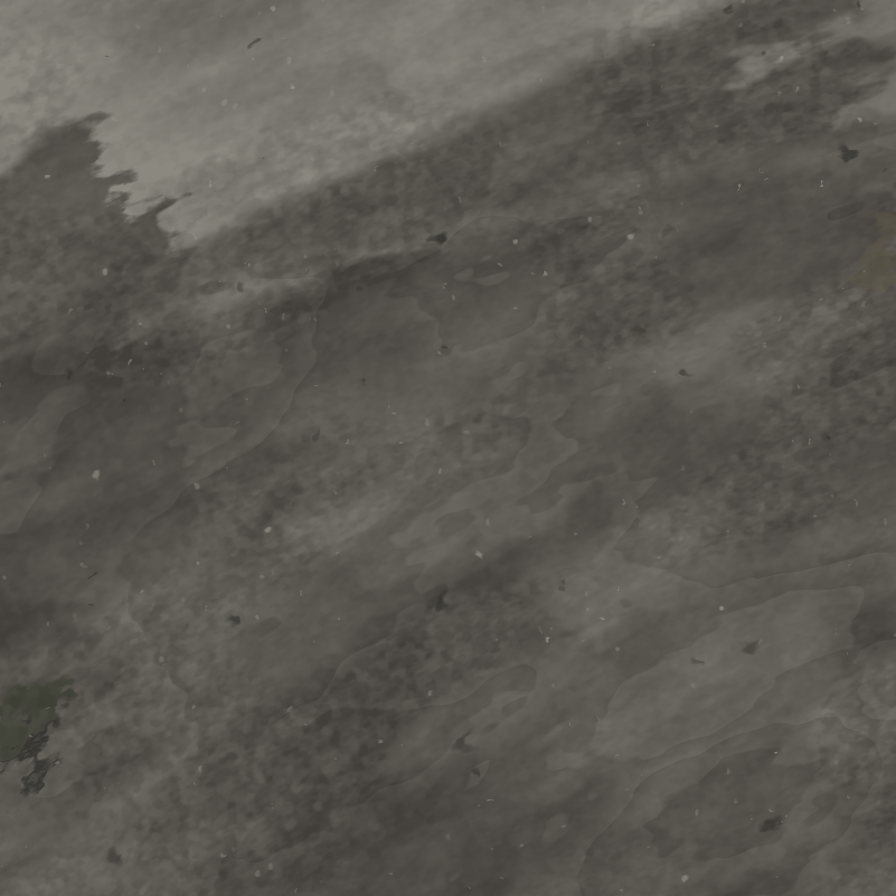
This texture is drawn by a Shadertoy shader. Its source:

```glsl
const vec3 DARK_SLATE = vec3(0.304, 0.290, 0.270);
const vec3 PALE_SLATE = vec3(0.488, 0.478, 0.447);
const vec3 PIT_COLOR = vec3(0.19, 0.185, 0.17);
const vec3 SPECK_COLOR = vec3(0.58, 0.57, 0.53);
const vec3 MOSS_COLOR = vec3(0.25, 0.26, 0.215);
const vec3 OCHRE_COLOR = vec3(0.36, 0.335, 0.275);
const vec2 MOSS_CENTER = vec2(0.035, 0.205);
const vec2 OCHRE_CENTER = vec2(0.995, 0.71);
const float LOWER_TILT = 0.66;
const float UPPER_TILT = 0.35;
const float BASE_TONE = 0.235;
const float SHEET_TONE = 1.02;
const float BAND_TONE = 0.06;
const float MOTTLE = 1.0;
const float SHELF_DEPTH = 0.22;
const float CRUMBLE = 0.22;
const float GRAIN = 0.36;

vec2 hash2(vec2 p) {
    vec3 h = fract(p.xyx * vec3(0.1031, 0.1030, 0.0973));
    h += dot(h, h.yzx + 33.33);
    return fract((h.xx + h.yz) * h.zy);
}

// Smooth cellular noise: random cell values blended by distance
float cellNoise(vec2 p) {
    vec2 cell = floor(p), f = p - cell;
    float sum = 0.0, total = 0.0;
    for (int y = -1; y <= 1; y++)
    for (int x = -1; x <= 1; x++) {
        vec2 o = vec2(x, y);
        vec2 h = hash2(cell + o + 57.0);
        vec2 d = o + 0.15 + 0.7 * h - f;
        float w = exp(-7.0 * dot(d, d));
        sum += w * hash2(cell + o + 191.0).x;
        total += w;
    }
    return sum / total;
}

float layeredNoise(vec2 p) {
    float sum = 0.0, amp = 0.53;
    for (int i = 0; i < 4; i++) {
        sum += amp * cellNoise(p);
        p = mat2(0.88, 0.47, -0.47, 0.88) * p * 2.05 + 17.3;
        amp *= 0.5;
    }
    return sum;
}

// Coordinates along and across the tilted rock layers
vec2 strata(vec2 p) {
    float a = mix(LOWER_TILT, UPPER_TILT, p.y);
    return mat2(cos(a), -sin(a), sin(a), cos(a)) * p;
}

// Sparse spots, one candidate per cell
float spots(vec2 p, float count, float chance, float radius) {
    vec2 g = p * count, cell = floor(g);
    float mask = 0.0;
    for (int y = -1; y <= 1; y++)
    for (int x = -1; x <= 1; x++) {
        vec2 id = cell + vec2(x, y);
        vec2 h = hash2(id + count), k = hash2(id + count + 73.0);
        vec2 d = (g - id - h) / count;
        float r = radius * mix(0.4, 1.0, k.y);
        float s = 1.0 - smoothstep(0.3 * r, r, length(d));
        mask = max(mask, s * step(k.x, chance) * mix(0.4, 1.0, h.y));
    }
    return mask;
}

float blot(vec2 p, vec2 center, vec2 size) {
    return 1.0 - smoothstep(0.75, 1.1, length((p - center) / size));
}

void mainImage(out vec4 fragColor, in vec2 fragCoord) {
    vec2 uv = fragCoord / iResolution.y;
    vec2 q = strata(uv);
    float wobble = layeredNoise(q * vec2(8.0, 15.0) + 5.0) - 0.5;
    float crumble = layeredNoise(q * vec2(24.0, 42.0) + 3.0) - 0.5;
    float fine = cellNoise(uv * 95.0) - 0.5;
    vec2 ragged = uv + vec2(0.09, -0.05) * wobble + vec2(0.07, 0.03) * crumble;

    // Mottled lower rock with one-sided shelf edges
    float broad = layeredNoise(q * vec2(4.5, 9.0) + 0.6 * wobble);
    float shelf = fract(4.0 * layeredNoise(q * vec2(3.5, 6.5) + 31.0));
    shelf *= 1.0 - smoothstep(0.92, 1.0, shelf);
    float tone = BASE_TONE + MOTTLE * (broad - 0.5) + SHELF_DEPTH * (shelf - 0.44);

    // Dark band above a thin pale seam
    float seam = uv.y - 0.60 - 0.31 * uv.x + 0.06 * uv.x * uv.x + 0.03 * wobble;
    float band = smoothstep(-0.01, 0.06, seam);
    float striae = sin(q.y * 260.0 + 9.0 * wobble) + sin(q.y * 147.0 + 3.0 * q.x);
    tone = mix(tone, BAND_TONE + 0.6 * (broad - 0.5) + 0.025 * striae, 0.9 * band);
    float seamBreaks = smoothstep(0.3, 0.65, cellNoise(q * vec2(12.0, 30.0) + 8.0));
    tone += 0.24 * exp(-pow(seam / 0.008, 2.0)) * mix(0.4, 1.0, seamBreaks);
    tone -= 0.12 * exp(-pow((seam + 0.03) / 0.022, 2.0));

    // Pale sheet with a dark tongue on the left, and a pale corner
    float tongue = (1.0 - smoothstep(0.07, 0.22, ragged.x)) * (0.17 + 0.5 * max(ragged.x, 0.0));
    float edge = ragged.y - 0.62 - 0.45 * ragged.x - tongue + 0.10 * wobble;
    float sheet = smoothstep(-0.008, 0.03, edge);
    float corner = smoothstep(0.86, 0.97, ragged.x + 0.4 * wobble) * smoothstep(0.01, 0.04, seam);
    sheet = max(sheet, 0.75 * corner);
    float sheetTone = SHEET_TONE - 0.28 * uv.x + 1.0 * (broad - 0.5) + 0.3 * wobble;
    tone = mix(tone, sheetTone, sheet);

    // Crumbly surface and fine grain
    float dust = cellNoise(q * vec2(120.0, 180.0)) - 0.5;
    float roughness = mix(0.55, 1.35, smoothstep(0.35, 0.65, cellNoise(q * vec2(5.0, 9.0) + 90.0)));
    tone += roughness * (GRAIN * (0.55 * fine + 0.45 * dust) + CRUMBLE * crumble) + 0.25 * wobble;
    vec3 color = mix(DARK_SLATE, PALE_SLATE, clamp(tone, -0.25, 1.3));

    // Moss and ochre stains
    vec2 stained = uv + 0.13 * vec2(wobble, crumble) + 0.008 * fine;
    float moss = blot(stained, MOSS_CENTER, vec2(0.037, 0.042));
    float mossRim = blot(stained, MOSS_CENTER - vec2(-0.006, 0.012), vec2(0.038, 0.044));
    color = mix(color, PIT_COLOR, 0.8 * mossRim * (1.0 - moss));
    color = mix(color, MOSS_COLOR + 0.05 * fine, 0.85 * moss);
    color = mix(color, OCHRE_COLOR, 0.6 * blot(stained, OCHRE_CENTER, vec2(0.03, 0.045)));

    // Dark pits and pale mineral specks
    vec2 chipped = uv + 0.03 * vec2(crumble, wobble) + 0.008 * fine;
    color = mix(color, PIT_COLOR, 0.85 * spots(chipped, 8.0, 0.07, 0.015));
    color = mix(color, PIT_COLOR, 0.6 * spots(chipped, 27.0, 0.025, 0.007));
    vec2 glint = uv + 0.006 * vec2(fine, dust);
    color = mix(color, SPECK_COLOR, 0.8 * spots(glint, 31.0, 0.04, 0.006));
    color = mix(color, SPECK_COLOR, 0.45 * spots(glint, 61.0, 0.05, 0.004));
    fragColor = vec4(color, 1.0);
}
```
